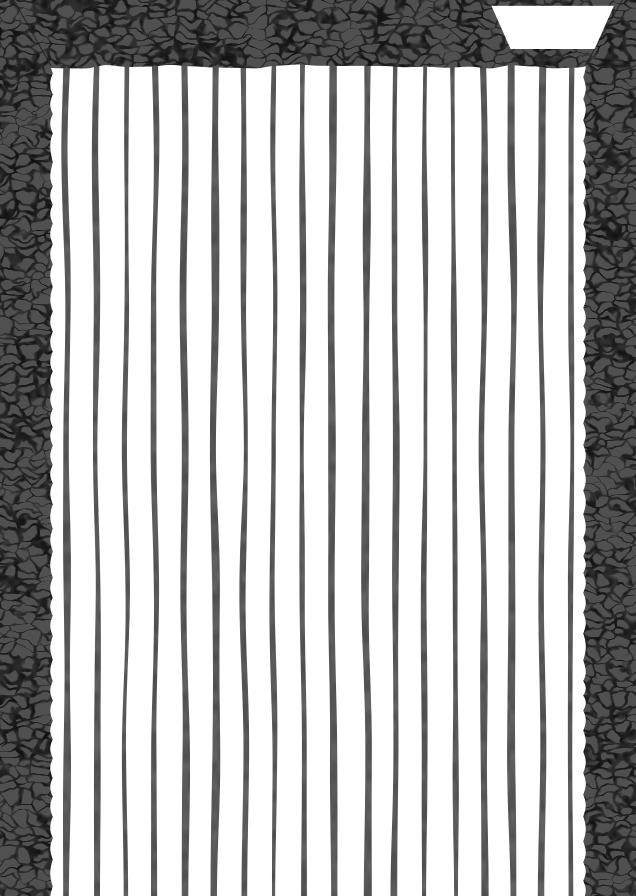
A WebGL 1 fragment shader for this pattern:

```glsl
precision highp float;
uniform vec2 u_resolution;

#define PAGE_ASPECT 0.711
#define STRIPES 18.0
#define FIRST_STRIPE 0.0742
#define STRIPE_PITCH 0.03314
#define STRIPE_HALF 0.0032
#define STRIPE_WOBBLE 0.0048
#define PANEL_HALF_WIDTH 0.2982
#define PANEL_TOP 0.9258
#define STONE_SIZE vec2(0.0185, 0.0102)
#define STONE_GREY 0.315
#define GAP_GREY 0.13

float hash(vec2 p) {
  vec3 q = fract(p.xyx * 0.1031);
  q += dot(q, q.yzx + 33.33);
  return fract((q.x + q.y) * q.z);
}

vec2 hash2(vec2 p) {
  return vec2(hash(p), hash(p + 57.3));
}

float noise(vec2 p) {
  vec2 i = floor(p);
  vec2 f = fract(p);
  f = f * f * (3.0 - 2.0 * f);
  return mix(mix(hash(i), hash(i + vec2(1.0, 0.0)), f.x),
             mix(hash(i + vec2(0.0, 1.0)), hash(i + 1.0), f.x), f.y);
}

// Gap between the nearest and second nearest stone centres
float cellMargin(vec2 p) {
  vec2 cell = floor(p);
  float nearest = 8.0;
  float second = 8.0;
  for (int y = -1; y <= 1; y++) {
    for (int x = -1; x <= 1; x++) {
      vec2 c = cell + vec2(float(x), float(y));
      float d = length(c + 0.1 + 0.8 * hash2(c) - p);
      second = min(second, max(nearest, d));
      nearest = min(nearest, d);
    }
  }
  return second - nearest;
}

// Flat grey stones over dark, clouded gaps
float stoneWall(vec2 p) {
  vec2 warp = vec2(noise(p * 75.0), noise(p * 75.0 + 31.0)) - 0.5;
  vec2 ripple = vec2(noise(p * 190.0 + 9.0), noise(p * 190.0 + 70.0)) - 0.5;
  vec2 q = (p + warp * 0.012 + ripple * 0.003) / STONE_SIZE + 40.0;
  float gap = 0.07 + 0.36 * noise(p * vec2(38.0, 55.0) + 12.0);
  float margin = cellMargin(q);
  float shade = GAP_GREY + 0.13 * (noise(p * 160.0) - 0.5);
  shade += 0.09 * smoothstep(gap - 0.2, gap, margin);
  return mix(shade, STONE_GREY, smoothstep(gap - 0.04, gap + 0.06, margin));
}

// Coverage of the hand-drawn vertical stripes
float stripes(vec2 p, float px) {
  float base = floor((p.x - FIRST_STRIPE) / STRIPE_PITCH + 0.5);
  float cover = 0.0;
  for (int k = -1; k <= 1; k++) {
    float i = base + float(k);
    float inside = step(0.0, i) * step(i, STRIPES - 1.0);
    float shift = step(9.5, i) * (STRIPES - 1.0 - i) * 0.0006;
    float sway = (noise(vec2(i * 7.0 + 3.0, p.y * 6.0)) - 0.5) * STRIPE_WOBBLE;
    float center = FIRST_STRIPE + i * STRIPE_PITCH + shift + sway;
    float swell = 1.0 + 0.18 * cos((i - 4.5) * 1.208)
                + 0.55 * (noise(vec2(i * 5.0 + 90.0, p.y * 8.0)) - 0.5);
    float d = abs(p.x - center) - STRIPE_HALF * swell;
    cover = max(cover, inside * clamp(0.5 - d / px, 0.0, 1.0));
  }
  return cover;
}

void main() {
  vec2 p = gl_FragCoord.xy / u_resolution * vec2(PAGE_ASPECT, 1.0);
  float px = 1.0 / u_resolution.y;
  float fromCenter = p.x - 0.5 * PAGE_ASPECT;

  // White panel with mottled stripes
  float ink = 0.335 + 0.09 * (noise(p * vec2(150.0, 90.0)) - 0.4);
  float panel = mix(1.0, ink, stripes(p, px));

  // Scalloped sides and a gently torn top
  float phase = p.y * 136.0 + 2.5 * noise(vec2(p.y * 20.0, sign(fromCenter) + 4.0));
  float scallop = 0.0028 * (abs(sin(phase)) - 0.6);
  float tear = 0.0045 * (noise(vec2(p.x * 42.0, 5.0)) - 0.5);
  float edge = max(abs(fromCenter) - PANEL_HALF_WIDTH - scallop,
                   p.y - PANEL_TOP - tear);
  float border = clamp(0.5 + edge / px, 0.0, 1.0);

  // Stone frame with fine mitred corner seams
  float wall = stoneWall(p);
  vec2 corner = vec2(abs(fromCenter) - PANEL_HALF_WIDTH, p.y - PANEL_TOP);
  float seam = abs(dot(corner, vec2(0.871, -0.491)));
  float seamCover = (1.0 - smoothstep(0.0, 1.2 * px, seam)) * step(0.0, corner.y);
  wall = mix(wall, 0.1, 0.7 * seamCover);
  float grey = mix(panel, wall, border);

  // White tapered tab in the upper right
  vec2 tab = p - vec2(0.6178, 0.9694);
  float slope = 0.446;
  float side = (abs(tab.x) - 0.0577 - slope * tab.y) / sqrt(1.0 + slope * slope);
  float tabEdge = max(side, abs(tab.y) - 0.0241);
  grey = mix(grey, 1.0, clamp(0.5 - tabEdge / px, 0.0, 1.0));

  gl_FragColor = vec4(vec3(grey), 1.0);
}
```
